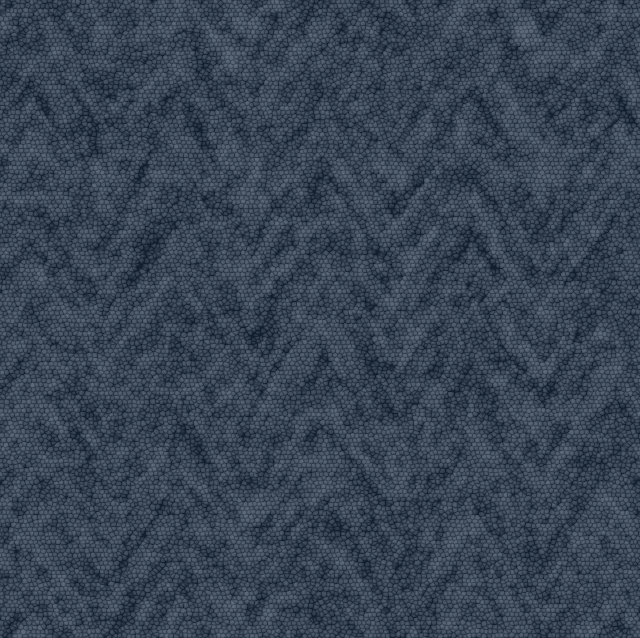
A Shadertoy shader for this texture:

```glsl
// Slate blue loop-pile carpet with a worn, broken chevron relief.
// Gradient noise stretched along folded zigzag arms forms the relief;
// a jittered cellular grid forms the small yarn loops on top of it.

vec2 hash2(vec2 p) {
    vec3 q = fract(p.xyx * vec3(0.1031, 0.1030, 0.0973));
    q += dot(q, q.yzx + 33.33);
    return fract((q.xx + q.yz) * q.zy);
}

float gradDot(vec2 cell, vec2 offset) {
    float angle = 6.2832 * hash2(cell).x;
    return dot(vec2(cos(angle), sin(angle)), offset);
}

float gradientNoise(vec2 p) {
    vec2 i = floor(p), f = p - i;
    vec2 u = f * f * f * (f * (f * 6.0 - 15.0) + 10.0);
    vec2 e = vec2(1.0, 0.0);
    return mix(mix(gradDot(i, f), gradDot(i + e.xy, f - e.xy), u.x),
               mix(gradDot(i + e.yx, f - e.yx), gradDot(i + e.xx, f - e.xx), u.x), u.y);
}

// Height of the pile: chevron ridges, creases and irregular mottling
float pileHeight(vec2 p) {
    vec2 q = p + 0.009 * vec2(gradientNoise(p * 14.0), gradientNoise(p * 14.0 + 47.0));
    float arm = 0.229 * abs(fract((q.x - 0.28) / 0.229 + 0.5) - 0.5);
    float across = q.y + 1.4 * arm;
    float ridge = gradientNoise(vec2(q.x * 9.0, across * 23.0) + 20.0);
    float crease = gradientNoise(vec2(q.x * 11.0, across * 31.0) + 90.0);
    float mottle = gradientNoise(p * 27.0 + 5.0) + gradientNoise(p * 56.0 + 70.0);
    return 0.95 * ridge + 0.75 * mottle - 0.6 * smoothstep(0.15, 0.5, crease);
}

// Yarn loops: rounded cells, dark gaps, light from the upper left
float loopShade(vec2 p, float jitter) {
    vec2 g = p * vec2(135.0, 150.0);
    g.x += 0.4 * g.y;
    vec2 base = floor(g), toLoop = vec2(0.0);
    float nearest = 9.0, second = 9.0, tone = 0.0;
    for (int y = -1; y <= 1; y++) {
        for (int x = -1; x <= 1; x++) {
            vec2 cell = base + vec2(x, y);
            vec2 d = cell + 0.5 + jitter * (hash2(cell) - 0.5) - g;
            d.x -= 0.4 * d.y;
            float dist = length(d);
            if (dist < nearest) {
                second = nearest;
                nearest = dist;
                toLoop = d;
                tone = hash2(cell + 311.0).y;
            } else {
                second = min(second, dist);
            }
        }
    }
    float body = 1.4 * smoothstep(0.0, 0.5, second - nearest) - 0.8;
    float dome = 0.35 - 1.7 * nearest * nearest;
    float sideLight = 0.8 * dot(toLoop, vec2(0.5, -0.8));
    return body + dome + sideLight + 0.9 * (tone - 0.5);
}

void mainImage(out vec4 fragColor, in vec2 fragCoord) {
    vec2 p = fragCoord / iResolution.y;

    // Relief and its soft directional shadow
    float height = pileHeight(p);
    float slope = height - pileHeight(p + vec2(-0.004, 0.004));

    // Flat areas keep tidy rows, sunken areas are ruffled
    float jitter = mix(0.9, 0.45, smoothstep(-0.3, 0.4, height));
    float shade = loopShade(p, jitter) + 1.15 * height + 0.35 * slope + 0.12;

    vec3 slate = vec3(0.215, 0.265, 0.325);
    vec3 color = slate + 0.067 * clamp(shade, -2.2, 2.2);
    fragColor = vec4(color, 1.0);
}
```
